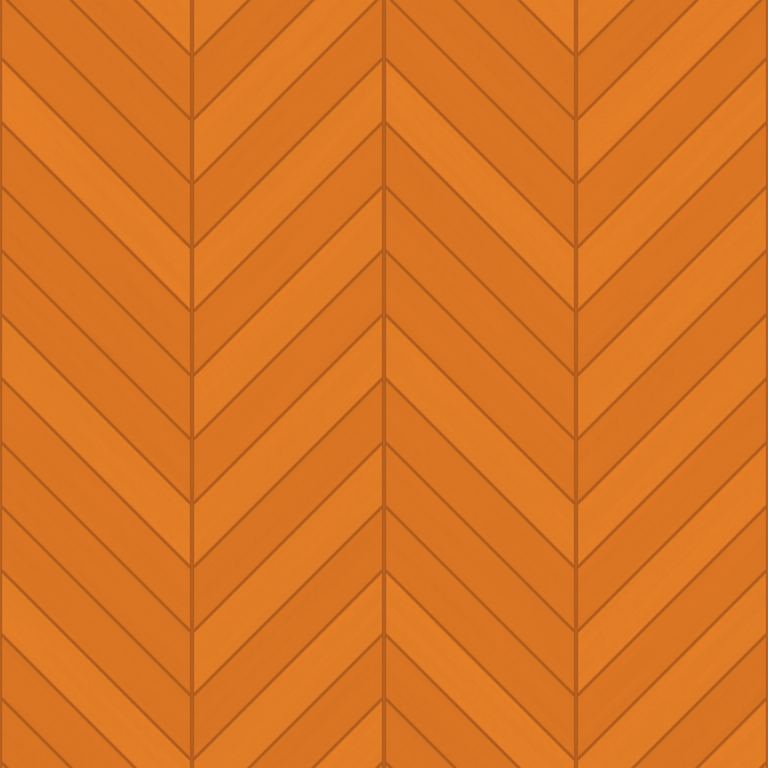
Write a WebGL 1 fragment shader that draws this texture.

```glsl
precision highp float;

uniform vec2 u_resolution;

const float COLUMNS = 4.0;
const float ROWS = 12.0;
const float RISE = 3.0;            // rows climbed across one column
const float ROW_OFFSET = 0.11;
const float JOINT_HALF = 0.0017;   // half width of the slanted joints
const float SEAM_HALF = 0.0024;    // half width of the upright seams
const float SHADE_WIDTH = 0.0016;  // soft shade beside every groove
const float TONE_JITTER = 0.012;
const float GRAIN_STRENGTH = 0.030;
const float SPECK_STRENGTH = 0.012;

const vec3 LIGHT_WOOD = vec3(0.885, 0.488, 0.150);
const vec3 DARK_WOOD = vec3(0.851, 0.456, 0.138);
const vec3 GROOVE = vec3(0.690, 0.360, 0.110);
const vec3 SHADE = vec3(0.770, 0.410, 0.130);

float hash(vec2 p) {
  return fract(sin(dot(p, vec2(127.1, 311.7))) * 43758.5453);
}

float noise(vec2 p) {
  vec2 i = floor(p);
  vec2 f = fract(p);
  f = f * f * (3.0 - 2.0 * f);
  return mix(mix(hash(i), hash(i + vec2(1.0, 0.0)), f.x),
             mix(hash(i + vec2(0.0, 1.0)), hash(i + vec2(1.0, 1.0)), f.x), f.y);
}

// Coverage of a line of the given half width, smoothed over one pixel
float line(float dist, float halfWidth, float pixel) {
  return 1.0 - smoothstep(halfWidth - 0.5 * pixel, halfWidth + 0.5 * pixel, dist);
}

// Broad streaks and fine fibres running along the plank
float grain(vec2 along, float seed) {
  vec2 p = along + seed * vec2(37.0, 91.0);
  float streaks = noise(p * vec2(2.5, 6.0));
  float fibres = noise(p * vec2(7.0, 26.0));
  return 0.6 * streaks + 0.4 * fibres - 0.5;
}

void main() {
  vec2 uv = gl_FragCoord.xy / u_resolution;
  float pixel = 1.0 / min(u_resolution.x, u_resolution.y);

  // Chevron coordinates: planks fall away from the even seams
  float x = uv.x * COLUMNS;
  float column = floor(x);
  float fall = 1.0 - abs(mod(x, 2.0) - 1.0);
  float y = uv.y * ROWS + RISE * fall - ROW_OFFSET;
  float row = mod(floor(y), ROWS);

  // Plank tone: even columns lighten every fourth row, odd ones every second
  float isOdd = mod(column, 2.0);
  float isLight = mix(1.0 - step(0.5, abs(mod(row, 4.0) - 2.0)),
                      1.0 - mod(row, 2.0), isOdd);
  float seed = hash(vec2(column, row) + 3.0);
  vec3 color = mix(DARK_WOOD, LIGHT_WOOD, isLight);
  color *= 1.0 + TONE_JITTER * (seed - 0.5);

  // Wood grain
  color *= 1.0 + GRAIN_STRENGTH * grain(vec2(x, y), seed);
  color *= 1.0 + SPECK_STRENGTH * (noise(uv * 300.0) - 0.5);

  // Distances to the nearest slanted joint and upright seam
  float slope = length(vec2(RISE * COLUMNS, ROWS));
  float joint = abs(fract(y + 0.5) - 0.5) / slope;
  float seam = abs(fract(x + 0.5) - 0.5) / COLUMNS;

  // Grooves with soft shaded edges
  float edge = min(joint - JOINT_HALF, seam - SEAM_HALF);
  color = mix(color, SHADE, 0.6 * (1.0 - smoothstep(0.0, SHADE_WIDTH, edge)));
  color = mix(color, GROOVE, line(joint, JOINT_HALF, pixel));
  color = mix(color, GROOVE, line(seam, SEAM_HALF, pixel));

  // Faint lighter core in each seam
  color = mix(color, SHADE, 0.5 * line(seam, 0.3 * SEAM_HALF, pixel));

  gl_FragColor = vec4(color, 1.0);
}
```
